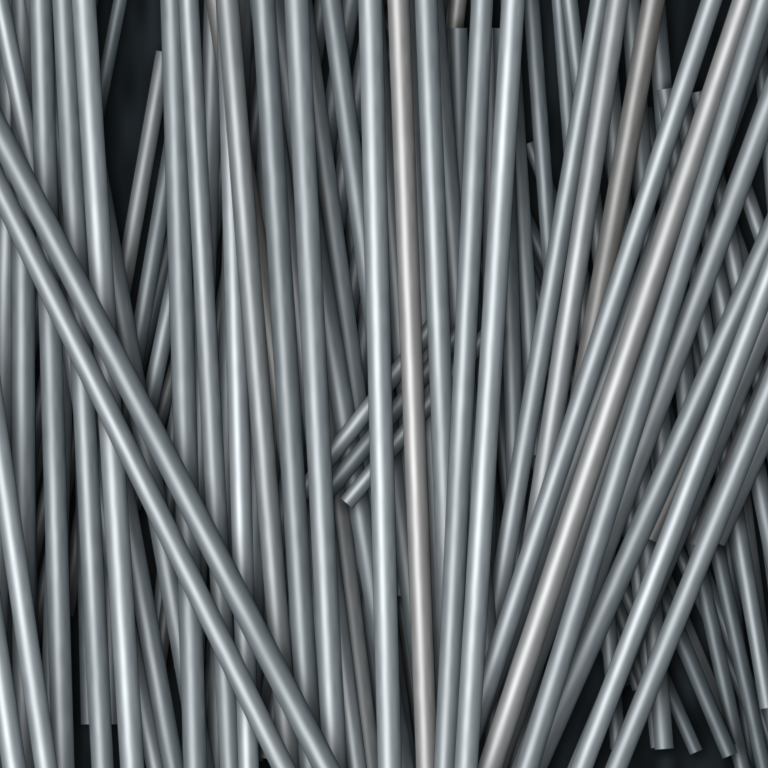
Write a Shadertoy shader that draws this texture.

```glsl
// A heap of long grey metal rods, lying in small near-parallel bundles.
// Bundles are painted back to front; each rod is a shaded strip with a
// highlight along its length and a soft shadow on whatever lies below.

const float ROD_RADIUS = 0.0155;
const float EDGE_BLUR = 0.0014;
const vec3 GAP_COLOR = vec3(0.10, 0.12, 0.13);
const vec3 STEEL_TINT = vec3(-0.025, 0.003, 0.02);
const vec3 WARM_TINT = vec3(0.03, 0.0, -0.025);

float hash(vec2 p) {
    return fract(sin(dot(p, vec2(12.9898, 78.233))) * 43758.5453);
}

float noise(vec2 p) {
    vec2 i = floor(p), f = fract(p);
    f = f * f * (3.0 - 2.0 * f);
    return mix(mix(hash(i), hash(i + vec2(1, 0)), f.x),
               mix(hash(i + vec2(0, 1)), hash(i + vec2(1, 1)), f.x), f.y);
}

float bell(float x, float width) {
    return exp(-x * x / (width * width));
}

// Brightness across a round rod, t from -1 (left) to 1 (right)
float rodProfile(float t, float shine) {
    float roundness = sqrt(max(1.0 - t * t, 0.0));
    return 0.22 + 0.29 * roundness - 0.08 * t + shine * bell(t + 0.2, 0.32);
}

// Paints one rod and its shadow; lean is the angle from vertical
vec3 paintRod(vec3 below, vec2 p, vec2 center, float lean, float radius,
              float halfLength, float light, float seed) {
    vec2 dir = vec2(sin(lean), cos(lean));
    vec2 q = p - center;
    float along = dot(q, dir);
    float across = dot(q, vec2(dir.y, -dir.x));
    float t = across / radius;
    if (abs(t) > 4.0 || abs(along) > halfLength + 0.02) return below;

    float shadowEnd = 1.0 - smoothstep(-0.01, 0.02, abs(along) - halfLength);
    below *= 1.0 - 0.55 * shadowEnd * bell(t - 0.45, 1.25);

    float wear = noise(vec2(along * 6.0, seed * 17.0));
    float grain = noise(vec2(along * 45.0, across * 220.0 + seed * 31.0));
    float value = rodProfile(t, mix(0.25, 0.40, wear));
    value = value * light + (grain - 0.5) * 0.045;
    vec3 tint = mix(STEEL_TINT, WARM_TINT, 0.5 * smoothstep(0.72, 1.0, hash(vec2(seed, 9.0))));

    float body = 1.0 - smoothstep(-EDGE_BLUR, EDGE_BLUR, abs(across) - radius);
    body *= 1.0 - smoothstep(-EDGE_BLUR, EDGE_BLUR, abs(along) - halfLength);
    return mix(below, vec3(value) + tint, body);
}

// Paints neighbouring rods that share a direction
vec3 paintBundle(vec3 color, vec2 p, vec2 center, float lean, float radius,
                 float halfLength, float light, int count, float seed) {
    for (int k = 0; k < count; k++) {
        vec2 id = vec2(seed, float(k));
        float side = float(k) - 0.5 * float(count - 1);
        float spacing = radius * mix(2.1, 2.9, hash(id + 0.3));
        vec2 rodCenter = center + vec2(side * spacing / cos(lean), 0.0);
        float rodLean = lean + 0.05 * (hash(id + 0.7) - 0.5);
        float rodLight = light * mix(0.86, 1.1, hash(id + 1.9));
        float rodRadius = radius * mix(0.85, 1.08, hash(id + 2.6));
        color = paintRod(color, p, rodCenter, rodLean, rodRadius,
                         halfLength, rodLight, hash(id + 4.1));
    }
    return color;
}

// Main direction: slightly left-leaning at the left, fanned out at the right
float fanLean(float x) {
    return mix(-0.09, 0.36, smoothstep(0.48, 0.85, x));
}

// Paints one depth layer of bundles spread evenly over the width
vec3 paintLayer(vec3 color, vec2 p, int bundles, float fanAmount, float jitter,
                float radius, float halfLength, float light, float seed) {
    for (int i = 0; i < bundles; i++) {
        vec2 id = vec2(float(i), seed);
        float x = fract(float(i) * 0.618 + hash(vec2(seed, 2.0))) * 1.12 - 0.06;
        float y = mix(0.2, 0.8, hash(id + 0.5));
        float lean = fanLean(x) * fanAmount + jitter * (hash(id + 1.5) - 0.5);
        vec2 center = vec2(x + (y - 0.5) * tan(lean), y);
        float reach = halfLength * mix(0.7, 1.4, hash(id + 2.5));
        color = paintBundle(color, p, center, lean, radius, reach, light, 3,
                            seed + float(i) * 1.37);
    }
    return color;
}

void mainImage(out vec4 fragColor, in vec2 fragCoord) {
    vec2 p = fragCoord / iResolution.xy;
    vec3 color = GAP_COLOR * mix(0.7, 1.4, noise(p * vec2(60.0, 18.0)));

    // Dim rods deep in the heap, crossing the main direction
    color = paintLayer(color, p, 14, -0.8, 0.55, 0.010, 0.45, 0.72, 3.0);
    color = paintLayer(color, p, 16, -0.6, 0.30, 0.012, 0.45, 0.86, 11.0);

    // Main fan of long rods, with a short steep bundle caught in the middle
    color = paintLayer(color, p, 9, 1.0, 0.22, 0.0145, 0.75, 0.98, 23.0);
    color = paintBundle(color, p, vec2(0.51, 0.46), 0.68, 0.011, 0.15, 0.92, 3, 31.0);
    color = paintLayer(color, p, 7, 1.0, 0.14, ROD_RADIUS, 1.0, 1.05, 47.0);

    // Long rods lying on top
    color = paintBundle(color, p, vec2(0.62, 0.50), 0.07, ROD_RADIUS, 1.0, 1.08, 2, 53.0);
    color = paintBundle(color, p, vec2(0.17, 0.45), -0.46, ROD_RADIUS, 1.0, 1.10, 2, 61.0);
    color = paintBundle(color, p, vec2(0.91, 0.40), 0.34, 0.0145, 1.0, 1.08, 1, 71.0);

    fragColor = vec4(clamp(color, 0.0, 1.0), 1.0);
}
```
